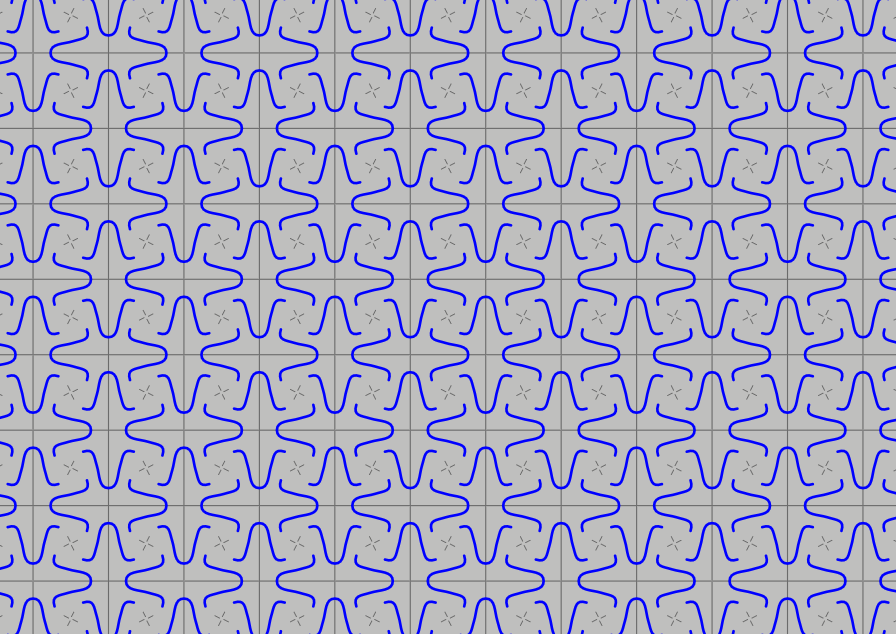
Reproduce this pattern procedurally as a WebGL 2 fragment shader.

```glsl
#version 300 es
precision highp float;
// Blue curved strokes winding around a grey grid, with a small pinwheel in each mirrored cell.

#define CELLS_ACROSS 11.876
#define CURVE_HALF_WIDTH 0.0175
#define GRID_HALF_WIDTH 0.0075
#define MARK_HALF_WIDTH 0.006
#define CURVE_STEPS 8
#define GROUND vec3(0.75, 0.75, 0.745)
#define CURVE_BLUE vec3(0.0, 0.0, 1.0)
#define GRID_GREY vec3(0.42)
#define MARK_GREY vec3(0.40)

uniform vec2 u_resolution;
out vec4 fragColor;

float segmentDistance(vec2 p, vec2 a, vec2 b) {
    vec2 ap = p - a, ab = b - a;
    return length(ap - ab * clamp(dot(ap, ab) / dot(ab, ab), 0.0, 1.0));
}

vec2 bezierPoint(vec2 a, vec2 b, vec2 c, vec2 d, float t) {
    float s = 1.0 - t;
    return s * s * s * a + 3.0 * s * t * (s * b + t * c) + t * t * t * d;
}

float bezierDistance(vec2 p, vec2 a, vec2 b, vec2 c, vec2 d) {
    float nearest = 1e3;
    vec2 previous = a;
    for (int i = 1; i <= CURVE_STEPS; i++) {
        vec2 next = bezierPoint(a, b, c, d, float(i) / float(CURVE_STEPS));
        nearest = min(nearest, segmentDistance(p, previous, next));
        previous = next;
    }
    return nearest;
}

// Half of one bell: x runs away from the cell edge, y along it.
float bellDistance(vec2 p) {
    vec2 tip = vec2(0.0, 0.232), flank = vec2(0.155, 0.53), hook = vec2(0.335, 0.715);
    float crown = bezierDistance(p, tip, vec2(0.13, 0.232), vec2(0.115, 0.40), flank);
    float foot = bezierDistance(p, flank, vec2(0.195, 0.66), vec2(0.19, 0.76), hook);
    return min(crown, foot);
}

// Smooth line coverage, also correct for lines thinner than a pixel.
float stroke(float dist, float halfWidth, float pixel) {
    return clamp((halfWidth - dist) / pixel + 0.5, 0.0, min(1.0, 2.0 * halfWidth / pixel));
}

void main() {
    float pixel = CELLS_ACROSS / u_resolution.x;
    vec2 grid = (gl_FragCoord.xy - 0.5 * u_resolution) * pixel;
    vec2 cell = floor(grid + 0.5);
    vec2 p = grid - cell;
    float edge = 0.5 - max(abs(p.x), abs(p.y));

    // Mirror alternate cells
    if (mod(cell.x + cell.y, 2.0) < 0.5) p.x = -p.x;

    // Four quarter turns of the bell and the pinwheel arm
    float curve = 1e3, mark = 1e3;
    for (int i = 0; i < 4; i++) {
        curve = min(curve, bellDistance(vec2(p.x + 0.5, 0.5 - p.y)));
        mark = min(mark, segmentDistance(p, vec2(0.030, -0.010), vec2(0.088, -0.040)));
        p = vec2(-p.y, p.x);
    }

    // Layers from back to front
    vec3 color = GROUND;
    color = mix(color, GRID_GREY, stroke(edge, GRID_HALF_WIDTH, pixel));
    color = mix(color, MARK_GREY, stroke(mark, MARK_HALF_WIDTH, pixel));
    color = mix(color, CURVE_BLUE, stroke(curve, CURVE_HALF_WIDTH, pixel));
    fragColor = vec4(color, 1.0);
}
```
